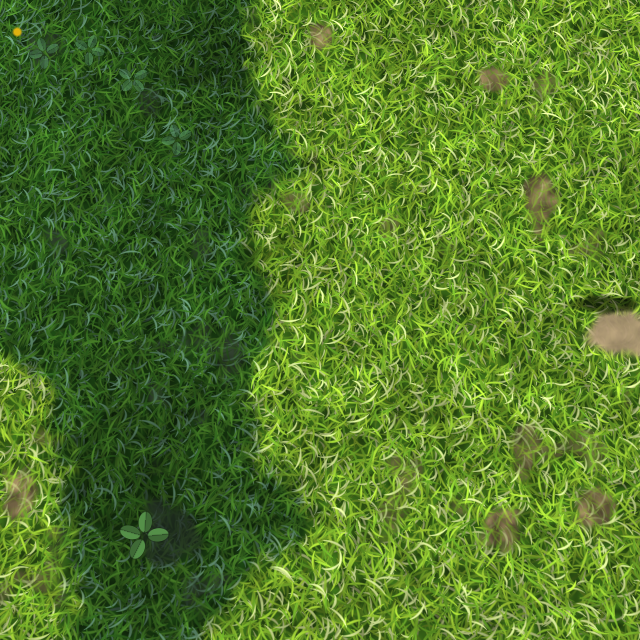
Write a Shadertoy shader that draws this texture.

```glsl
#define BLADE_LAYERS 13
#define BLADE_DENSITY 27.0
#define BLADE_REACH 0.8
#define BLADE_WIDTH 0.062
#define GAP_COLOR vec3(0.17, 0.31, 0.07)
#define GREEN vec3(0.34, 0.55, 0.13)
#define YELLOW_GREEN vec3(0.62, 0.78, 0.20)
#define DRY_TIP vec3(0.79, 0.83, 0.58)
#define BROWN_SOIL vec3(0.45, 0.39, 0.27)
#define PALE_SOIL vec3(0.68, 0.59, 0.46)
#define SHADOW_TINT vec3(0.42, 0.57, 0.69)

vec3 hash3(vec2 p) {
    vec3 q = fract(p.xyx * vec3(0.1031, 0.1030, 0.0973));
    q += dot(q, q.yxz + 33.33);
    return fract((q.xxy + q.yzz) * q.zyx);
}

float noise(vec2 p) {
    vec2 i = floor(p), f = fract(p);
    f = f * f * (3.0 - 2.0 * f);
    return mix(mix(hash3(i).x, hash3(i + vec2(1, 0)).x, f.x),
               mix(hash3(i + vec2(0, 1)).x, hash3(i + vec2(1, 1)).x, f.x), f.y);
}

float fbm(vec2 p) {
    return 0.55 * noise(p) + 0.3 * noise(p * 2.1 + 7.3) + 0.15 * noise(p * 4.3 + 3.1);
}

float bump(float x, float center, float width) {
    float d = (x - center) / width;
    return exp(-d * d);
}

// Ragged elliptical opening in the turf
float patchMask(vec2 p, vec2 center, vec2 radius, float rag) {
    float d = length((p - center) / radius) + rag;
    return 1.0 - smoothstep(0.65, 1.2, d);
}

// Curved, tapering blade centred on the origin
float bladeMask(vec2 d, float angle, float bend, float reach, float soft) {
    float c = cos(angle), s = sin(angle);
    d = vec2(c * d.x + s * d.y, c * d.y - s * d.x);
    float t = d.x / reach;
    float width = BLADE_WIDTH * (1.0 - t * t);
    float body = 1.0 - smoothstep(width - soft, width + soft, abs(d.y - bend * t * t));
    return body * (1.0 - smoothstep(0.8, 1.0, abs(t)));
}

// Coverage in x, lightness across the leaves in y
vec2 rosette(vec2 p, float size, float turn) {
    vec2 leaf = vec2(0.0);
    for (int i = 0; i < 4; i++) {
        float a = turn + float(i) * 1.38;
        vec2 axis = vec2(cos(a), sin(a));
        vec2 q = vec2(dot(p, axis), dot(p, vec2(-axis.y, axis.x))) / size;
        float d = length((q - vec2(0.62, 0.0)) / vec2(0.48, 0.31));
        float m = 1.0 - smoothstep(0.85, 1.1, d);
        float vein = smoothstep(0.0, 0.06, abs(q.y));
        leaf = mix(leaf, vec2(1.0, 0.8 + 0.2 * vein + 0.15 * sign(q.y)), m);
    }
    return leaf;
}

float shadowMask(vec2 p) {
    float rag = 0.06 * (fbm(p * 15.0) - 0.5) + 0.035 * (noise(p * 60.0) - 0.5);
    float right = 0.397 + 0.05 * bump(p.y, 0.76, 0.07) + 0.02 * bump(p.y, 0.49, 0.08)
                + 0.075 * bump(p.y, 0.19, 0.07) - 0.065 * bump(p.y, 0.0, 0.08)
                - 0.02 * bump(p.y, 0.65, 0.03);
    float left = mix(-0.12, 0.115 - 0.08 * p.y, smoothstep(0.36, 0.57, 0.93 - p.y));
    return (1.0 - smoothstep(-0.025, 0.025, p.x - right + rag))
         * smoothstep(-0.025, 0.025, p.x - left + rag);
}

void mainImage(out vec4 fragColor, in vec2 fragCoord) {
    vec2 p = fragCoord / iResolution.y;
    // Blades shrink toward the far, upper side
    vec2 ground = vec2((p.x - 0.5) * (1.0 + 0.35 * p.y), p.y * (1.0 + 0.25 * p.y));
    float rag = 0.9 * (fbm(p * 38.0) - 0.5);

    // Worn ground
    float stone = patchMask(p, vec2(0.975, 0.478), vec2(0.06, 0.038), rag * 0.6);
    float soil = patchMask(p, vec2(0.845, 0.68), vec2(0.026, 0.05), rag);
    soil = max(soil, patchMask(p, vec2(0.77, 0.877), vec2(0.025, 0.018), rag));
    soil = max(soil, patchMask(p, vec2(0.50, 0.943), vec2(0.024, 0.025), rag));
    soil = max(soil, 0.7 * patchMask(p, vec2(0.36, 0.44), vec2(0.025, 0.045), rag));
    soil = max(soil, patchMask(p, vec2(0.79, 0.175), vec2(0.03, 0.035), rag));
    soil = max(soil, patchMask(p, vec2(0.93, 0.205), vec2(0.035, 0.04), rag));
    soil = max(soil, 0.8 * patchMask(p, vec2(0.82, 0.30), vec2(0.025, 0.045), rag));
    soil = max(soil, patchMask(p, vec2(0.03, 0.23), vec2(0.025, 0.045), rag));
    soil = max(soil, 0.6 * smoothstep(0.68, 0.8, fbm(p * 13.0 + 21.0)));
    float hollow = patchMask(p, vec2(0.265, 0.165), vec2(0.045, 0.055), rag);

    vec3 color = GAP_COLOR * (0.7 + 0.7 * noise(p * 90.0));
    color = mix(color, BROWN_SOIL * (0.65 + 0.7 * noise(p * 80.0)), soil);

    // Turf, from the deepest layer up
    for (int layer = 0; layer < BLADE_LAYERS; layer++) {
        float height = float(layer) / float(BLADE_LAYERS - 1);
        float density = BLADE_DENSITY * (1.0 + 0.5 * fract(float(layer) * 0.618));
        vec2 q = ground * density + float(layer) * vec2(17.3, 9.7) + 50.0;
        float soft = 1.0 * density / iResolution.y;
        float cover = 1.0 - soil * mix(0.9, 0.55, height);
        for (int k = 0; k < 9; k++) {
            vec2 id = floor(q) + vec2(k % 3 - 1, k / 3 - 1);
            vec3 r = hash3(id), s = hash3(id + 71.7);
            vec2 d = q - id - 0.5 - 0.8 * (r.xy - 0.5);
            float angle = 1.57 + 2.5 * (r.z - 0.5) + 1.6 * (noise(id * 0.23) - 0.5);
            float m = bladeMask(d, angle, 0.5 * (s.x - 0.5), BLADE_REACH * (0.55 + 0.45 * s.y), soft);
            vec3 blade = mix(GREEN, YELLOW_GREEN, s.z);
            blade = mix(blade, DRY_TIP, 0.85 * step(0.82, s.x));
            blade *= mix(0.62, 1.12, height) * (0.85 + 0.25 * r.x);
            color = mix(color, blade, m * cover);
        }
    }

    // Tufts and bare stone
    color *= 0.72 + 0.3 * fbm(p * 17.0) + 0.3 * noise(p * 48.0 + 5.0);
    color = mix(color, PALE_SOIL * (0.85 + 0.3 * fbm(p * 50.0)), stone * 0.95);
    color *= 1.0 - 0.55 * patchMask(p, vec2(0.945, 0.525), vec2(0.055, 0.014), rag);

    // Cast shade, deepest at the lower end and along the upper edge
    float depth = bump(length((p - vec2(0.21, 0.23)) * vec2(1.0, 0.7)), 0.0, 0.14)
                + bump(length(p - vec2(0.34, 0.92)), 0.0, 0.12);
    vec3 shade = SHADOW_TINT * (1.08 - 0.26 * depth);
    color *= mix(vec3(1.0), shade, shadowMask(p));
    color = mix(color, vec3(0.13, 0.17, 0.14), 0.65 * hollow);

    // Broad leaves and a small bloom
    vec2 leaf = rosette(p - vec2(0.225, 0.162), 0.036, 0.1);
    color = mix(color, vec3(0.29, 0.49, 0.25) * leaf.y, leaf.x);
    for (int i = 0; i < 4; i++) {
        float n = float(i);
        vec2 center = vec2(0.277 - 0.069 * n, 0.782 + 0.05 * n * (2.4 - 0.5 * n));
        leaf = rosette(p - center, 0.023, n * 2.1 + 0.5);
        color = mix(color, vec3(0.30, 0.50, 0.34) * leaf.y, leaf.x * 0.6);
    }
    float bloom = 1.0 - smoothstep(0.004, 0.009, length(p - vec2(0.027, 0.95)));
    color = mix(color, vec3(0.88, 0.70, 0.06), bloom);

    fragColor = vec4(clamp(color, 0.0, 1.0), 1.0);
}
```
